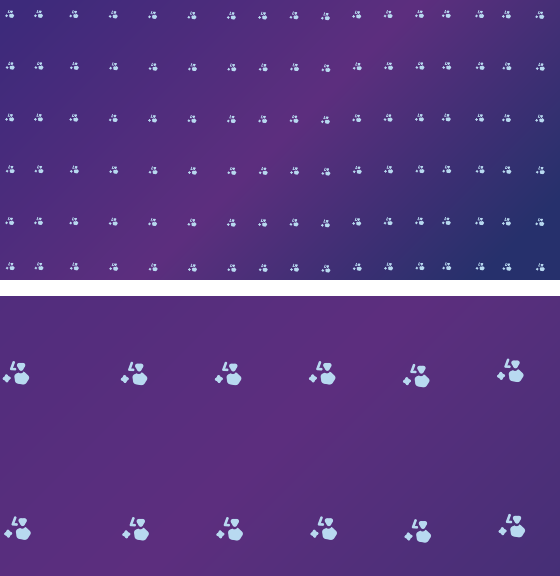
Top: the whole. Bottom: its middle third, enlarged.
Give the GLSL for this pattern, as a Shadertoy shader.

```glsl
// Rows of small pale four-piece pebble clusters on a diagonal indigo-plum-navy gradient.
#define UNITS 768.0   // canvas width in design units
#define COLUMNS 17
#define ROWS 6
#define INDIGO vec3(0.238, 0.164, 0.482)
#define PLUM vec3(0.362, 0.182, 0.494)
#define NAVY vec3(0.150, 0.188, 0.422)
#define PALE vec3(0.720, 0.850, 0.940)
#define ROW_SHIFT 0.7
#define COLUMN_WAVE 1.2

// Pebble whose radius ripples with the angle
float pebble(vec2 p, float radius, float ripple, float lobes, float phase) {
    float angle = atan(p.y, p.x);
    return length(p) - radius * (1.0 + ripple * cos(lobes * angle + phase));
}

float capsule(vec2 p, vec2 a, vec2 b, float radius) {
    vec2 ab = b - a;
    float t = clamp(dot(p - a, ab) / dot(ab, ab), 0.0, 1.0);
    return length(p - a - ab * t) - radius;
}

// One cluster, y pointing down
float cluster(vec2 p) {
    // Large pebble with a dent in its top
    vec2 q = p - vec2(2.2, 2.0);
    float body = pebble(q * vec2(0.93, 1.06), 3.1, 0.05, 5.0, 0.6);
    body = max(body, 1.5 - length(q - vec2(-0.4, -3.7)));

    // Small left chip and upper right chip
    float left = pebble(p - vec2(-4.6, 2.1), 1.6, 0.16, 4.0, 0.4);
    float upper = pebble(p - vec2(2.0, -3.4), 1.8, 0.14, 3.0, 1.57);

    // Leaning sliver with a foot
    vec2 s = p - vec2(-1.7, -3.5);
    float sliver = min(capsule(s, vec2(0.3, -1.7), vec2(-0.8, 1.3), 0.6),
                       capsule(s, vec2(-0.8, 1.3), vec2(0.9, 1.4), 0.6));
    return min(min(body, left), min(upper, sliver));
}

// Uneven column spacing: alternating at both sides, wide then regular between
float columnX(float i) {
    float x = 14.0 + 44.0 * min(i, 2.0) + 54.0 * clamp(i - 2.0, 0.0, 4.0)
            + 43.0 * clamp(i - 6.0, 0.0, 6.0) + 41.25 * max(i - 12.0, 0.0);
    float side = step(i, 1.5) + step(12.5, i);
    return x - 4.5 * side * mod(i, 2.0);
}

// Even rows, the last one slightly closer
float rowY(float j) {
    return 20.7 + 71.0 * min(j, 4.0) + 62.0 * max(j - 4.0, 0.0);
}

// Vertical drift of a column, with one lower column near the middle
float columnDrift(float i) {
    return COLUMN_WAVE * sin((i - 3.5) * 0.52) + 1.8 * step(abs(i - 9.0), 0.5);
}

vec3 background(vec2 p, float height) {
    float t = (p.x + p.y) / (UNITS + height);
    vec3 color = mix(INDIGO, PLUM, clamp((t - 0.03) / 0.47, 0.0, 1.0));
    return mix(color, NAVY, clamp((t - 0.5) / 0.4, 0.0, 1.0));
}

void mainImage(out vec4 fragColor, in vec2 fragCoord) {
    float pixel = UNITS / iResolution.x;
    vec2 p = vec2(fragCoord.x, iResolution.y - fragCoord.y) * pixel;

    // Nearest cluster over the whole grid
    float d = 100.0;
    for (int i = 0; i < COLUMNS; i++) {
        float column = float(i);
        float x = columnX(column);
        if (abs(p.x - x) > 12.0) continue;
        float drift = columnDrift(column);
        for (int j = 0; j < ROWS; j++) {
            float row = float(j);
            vec2 center = vec2(x + ROW_SHIFT * (mod(row, 2.0) - 0.5), rowY(row) + drift);
            if (abs(p.y - center.y) < 12.0) d = min(d, cluster(p - center));
        }
    }

    float coverage = 1.0 - smoothstep(-0.6 * pixel, 0.6 * pixel, d);
    vec3 color = mix(background(p, iResolution.y * pixel), PALE, coverage);
    fragColor = vec4(color, 1.0);
}
```
